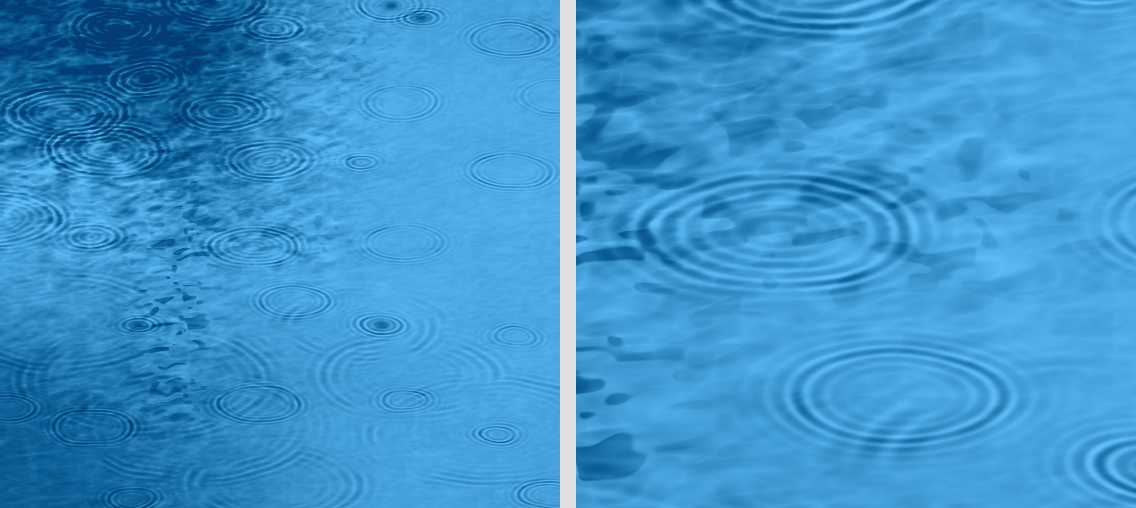
Left, the full canvas; right, a detail of the centre.
Give the GLSL for this texture, as a WebGL 2 fragment shader.

```glsl
#version 300 es
precision highp float;
// Rain rings and wind chop on blue water, dark at the upper left and bright at the right.

uniform vec2 u_resolution;
out vec4 fragColor;

const float TAU = 6.2831853;
const float SQUASH = 2.3; // foreshortening of the water plane

const vec3 WATER[6] = vec3[6](
  vec3(0.01, 0.23, 0.46), vec3(0.02, 0.33, 0.54), vec3(0.07, 0.40, 0.62),
  vec3(0.15, 0.50, 0.71), vec3(0.24, 0.59, 0.81), vec3(0.31, 0.67, 0.90));

float hash(vec2 p) {
  return fract(sin(dot(p, vec2(127.1, 311.7))) * 43758.5453);
}

float noise(vec2 p) {
  vec2 i = floor(p), f = fract(p);
  f = f * f * (3.0 - 2.0 * f);
  return mix(mix(hash(i), hash(i + vec2(1, 0)), f.x),
             mix(hash(i + vec2(0, 1)), hash(i + vec2(1, 1)), f.x), f.y);
}

// Smooth step that may also run downwards.
float ramp(float from, float to, float x) {
  float t = clamp((x - from) / (to - from), 0.0, 1.0);
  return t * t * (3.0 - 2.0 * t);
}

float blob(vec2 p, vec2 centre, vec2 size) {
  vec2 d = (p - centre) / size;
  return exp(-dot(d, d));
}

vec3 waterColor(float tone) {
  vec3 c = WATER[0];
  for (int i = 0; i < 5; i++) c = mix(c, WATER[i + 1], clamp(tone - float(i), 0.0, 1.0));
  return c + 0.07 * clamp(tone - 5.0, 0.0, 1.0);
}

// Broad light and shade, in palette steps.
float baseTone(vec2 uv) {
  float tone = 5.0;
  tone -= 3.8 * ramp(0.68, 0.25, uv.x) * ramp(0.47, 0.95, uv.y);
  tone -= 1.2 * blob(uv, vec2(0.35, 0.72), vec2(0.11, 0.2));
  tone -= 0.7 * blob(uv, vec2(0.26, 0.94), vec2(0.14, 0.07));
  tone -= 2.9 * ramp(0.78, 0.0, uv.x) * ramp(0.62, 0.15, uv.y);
  tone -= 0.6 * ramp(0.45, 0.0, uv.y) + 0.3 * ramp(0.7, 1.0, uv.y);
  return tone;
}

// Concentric crests, strongest at the rim and fading over some waves inwards.
float rings(vec2 p, vec2 centre, float radius, float waveLength, float waves) {
  float d = length((p - centre) * vec2(1.0, SQUASH));
  float q = (radius - d) / waveLength;
  float envelope = q < 0.0 ? exp(q * 0.9) : exp(-q / waves);
  float crest = pow(0.5 - 0.5 * cos(TAU * q), 1.6);
  return (0.75 - 1.75 * (1.0 - crest)) * envelope;
}

// Wind-drawn wavelets, long across and thin upwards, about -1 to 1.
float chop(vec2 p, vec2 scale) {
  vec2 q = p * scale;
  q.y += 1.8 * noise(p * vec2(13.0, 24.0)) + 0.9 * noise(q * 0.6);
  float swell = noise(q) + 0.6 * noise(q * 1.9 + 17.0) - 0.8;
  float ridge = 1.0 - abs(2.0 * noise(q * 0.8 + 41.0) - 1.0);
  return 1.6 * swell + 0.9 * (pow(ridge, 4.0) - 0.28);
}

void main() {
  vec2 uv = gl_FragCoord.xy / u_resolution;
  float aspect = u_resolution.x / u_resolution.y;
  vec2 p = vec2(uv.x * aspect, uv.y);
  float rough = ramp(0.74, 0.42, uv.x) * ramp(0.38, 0.66, uv.y);
  float column = blob(uv, vec2(0.31, 0.38), vec2(0.07, 0.22));
  float lowerLeft = ramp(0.75, 0.1, uv.x) * ramp(0.65, 0.35, uv.y);

  // Uneven shade and wind chop in coarse and fine wavelets
  float tone = baseTone(uv + 0.06 * (noise(p * vec2(6.0, 11.0)) - 0.5));
  tone += 0.4 * (noise(p * vec2(5.0, 14.0) + 5.0) - 0.5);
  vec2 tilted = p + vec2(0.0, -0.12 * p.x);
  float patches = 0.5 + noise(p * vec2(6.0, 10.0) + 31.0);
  float coarse = chop(tilted, vec2(32.0, 92.0));
  float fine = chop(tilted + 3.0, vec2(62.0, 150.0));
  tone += coarse * patches * (0.14 + 1.35 * rough + 0.34 * lowerLeft + 0.5 * column);
  tone += fine * (0.24 + 0.5 * rough + 0.1 * lowerLeft);

  // Short dark dashes down the middle-left column and beyond it
  float dash = ramp(0.56, 0.76, noise(tilted * vec2(50.0, 125.0) + 1.6 * noise(p * 40.0)));
  float dashZone = 1.1 * column + 0.8 * blob(uv, vec2(0.45, 0.55), vec2(0.17, 0.08));
  dashZone += 0.5 * blob(uv, vec2(0.62, 0.86), vec2(0.1, 0.16)) + 0.5 * blob(uv, vec2(1.0, 0.92), vec2(0.1, 0.08));
  tone -= 2.0 * dash * dashZone * patches;

  // Wide faint rings
  vec2 wobble = vec2(noise(p * 16.0), noise(p * 16.0 + 9.0)) - 0.5;
  vec2 bent = p + 0.008 * wobble + 0.003 * vec2(fine, 0.4 * coarse) * rough;
  for (int i = 0; i < 7; i++) {
    float k = float(i);
    vec2 centre = vec2(aspect * fract(k * 0.618 + 0.64), 0.02 + 0.42 * fract(k * 0.755 + 0.8));
    float radius = 0.14 + 0.14 * hash(vec2(k, 3.0));
    float broken = ramp(0.3, 0.7, noise(p * vec2(18.0, 34.0) + k * 7.0));
    tone += 0.85 * broken * rings(bent, centre, radius, 0.024, 2.0);
  }

  // Fresh rings: many-waved in the rough shade, few thin lines in the calm
  for (int i = 0; i < 30; i++) {
    float k = float(i);
    vec2 spot = fract(k * vec2(0.7549, 0.5698) + vec2(0.13, 0.31));
    spot = vec2(spot.x, 1.0 - pow(spot.y, 1.35)) + 0.05 * (vec2(hash(vec2(k, 1.0)), hash(vec2(k, 2.0))) - 0.5);
    float shade = ramp(0.66, 0.4, spot.x) * ramp(0.42, 0.6, spot.y);
    float size = hash(vec2(k, 5.0));
    float radius = mix(0.025 + 0.055 * size, 0.06 + 0.07 * size, shade);
    vec2 centre = vec2(spot.x * aspect, spot.y);
    float broken = 0.3 + 1.1 * noise(p * vec2(24.0, 48.0) + k * 5.0);
    float strength = mix(1.2 + 0.9 * hash(vec2(k, 6.0)), 2.0, shade);
    tone += strength * broken * rings(bent, centre, radius, mix(0.0135, 0.018, shade), mix(1.1, 4.0, shade));
    float splash = step(0.7, hash(vec2(k, 8.0)));
    tone -= 2.8 * splash * blob(bent, centre, vec2(0.017, 0.009));
  }

  fragColor = vec4(waterColor(clamp(tone, 0.0, 6.0)), 1.0);
}
```
